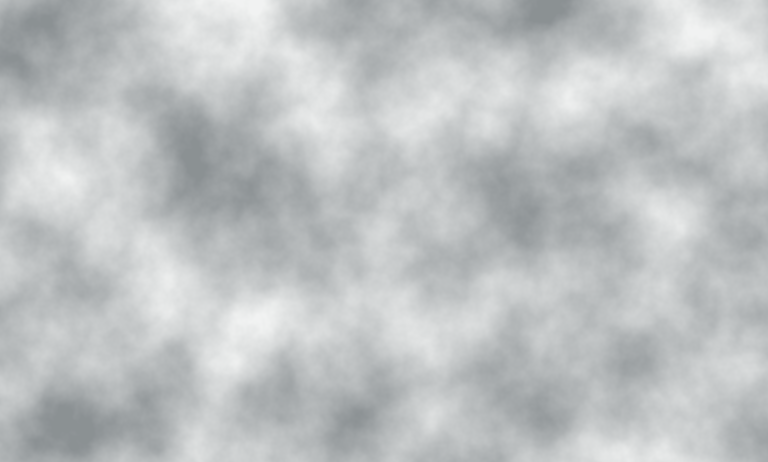
A WebGL 2 fragment shader for this texture:

```glsl
#version 300 es
precision highp float;
// Soft overcast sky: grey cloud banks built from layered gradient noise.

#define CLOUD_SCALE 3.5
#define OCTAVES 6
#define GAIN 0.5
#define LACUNARITY 2.03
#define CONTRAST 0.75
#define BRIGHTNESS 0.51
#define SEED vec2(17.3, 41.7)
#define SHADOW_COLOR vec3(0.545, 0.567, 0.577)
#define LIGHT_COLOR vec3(0.945, 0.950, 0.948)

uniform vec2 u_resolution;
out vec4 fragColor;

// Integer hash of a lattice cell, turned into a unit gradient
vec2 cellGradient(vec2 cell) {
    uvec2 q = uvec2(ivec2(cell)) * uvec2(1597u, 3813u);
    uint h = (q.x ^ (q.y << 7)) * 747797u + q.y;
    h = (h ^ (h >> 15)) * 973245u;
    h = (h ^ (h >> 13)) * 193497u;
    h ^= h >> 16;
    float angle = float(h & 65535u) / 65536.0 * 6.28319;
    return vec2(cos(angle), sin(angle));
}

// Gradient noise with quintic fade, centred on zero
float gradientNoise(vec2 p) {
    vec2 cell = floor(p);
    vec2 f = p - cell;
    vec2 fade = f * f * f * (f * (f * 6.0 - 15.0) + 10.0);
    vec2 e = vec2(1.0, 0.0);
    float a = dot(cellGradient(cell), f);
    float b = dot(cellGradient(cell + e.xy), f - e.xy);
    float c = dot(cellGradient(cell + e.yx), f - e.yx);
    float d = dot(cellGradient(cell + e.xx), f - e.xx);
    return mix(mix(a, b, fade.x), mix(c, d, fade.x), fade.y);
}

// Octave sum; each layer is turned to hide the lattice
float cloudDensity(vec2 p) {
    const mat2 turn = mat2(0.8, 0.6, -0.6, 0.8);
    float sum = 0.0;
    float amplitude = 1.0;
    for (int i = 0; i < OCTAVES; i++) {
        p = turn * p + SEED;
        sum += amplitude * gradientNoise(p);
        p *= LACUNARITY;
        amplitude *= GAIN;
    }
    return sum;
}

void main() {
    // Height of the canvas is one unit
    vec2 uv = gl_FragCoord.xy / u_resolution.y;
    float density = cloudDensity(uv * CLOUD_SCALE);

    // Density sets the tone between shadow and light
    float tone = clamp(BRIGHTNESS + CONTRAST * density, 0.0, 1.0);
    fragColor = vec4(mix(SHADOW_COLOR, LIGHT_COLOR, tone), 1.0);
}
```
